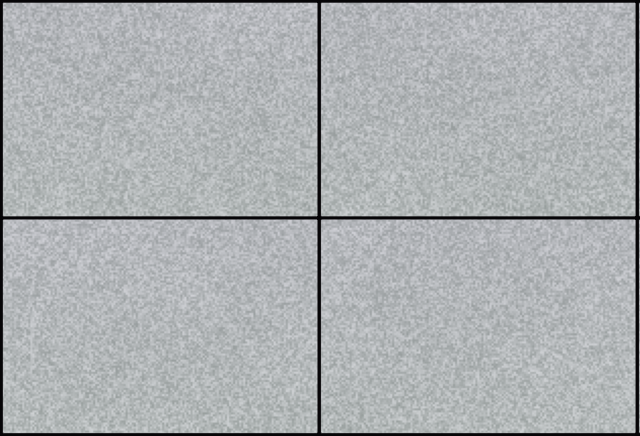
Reproduce this texture procedurally as a Shadertoy shader.

```glsl
const vec2 PERIOD = vec2(0.497, 0.4972);         // panel size, fraction of canvas
const vec2 FIRST_JOINT = vec2(0.0018, 0.0030);   // left and bottom joint centres
const vec2 JOINT_HALF = vec2(0.0040, 0.0036);    // half widths, canvas heights
const float KNOT_RADIUS = 0.0068;                // blob where joints cross
const float GRAIN_CELLS = 215.0;                 // grain cells per canvas height
const float GRAIN_CONTRAST = 1.15;
const float MOTTLE_CELLS = 7.0;
const float MOTTLE_AMOUNT = 0.10;
const float PANEL_VARIATION = 0.008;
const float RIM_WIDTH = 0.012;
const float RIM_LIGHT = 0.012;
const vec3 DARK_GRAIN = vec3(0.600, 0.622, 0.626);
const vec3 LIGHT_GRAIN = vec3(0.800, 0.808, 0.824);
const vec3 TOP_TINT = vec3(0.006, 0.000, 0.008);
const vec3 BOTTOM_TINT = vec3(-0.002, 0.004, -0.006);
const vec3 JOINT_COLOR = vec3(0.025, 0.018, 0.028);

float hash(vec2 p) {
    vec3 q = fract(vec3(p.xyx) * 0.1031);
    q += dot(q, q.yzx + 33.33);
    return fract((q.x + q.y) * q.z);
}

float valueNoise(vec2 p) {
    vec2 cell = floor(p);
    vec2 f = fract(p);
    f = f * f * (3.0 - 2.0 * f);
    float low = mix(hash(cell), hash(cell + vec2(1.0, 0.0)), f.x);
    float high = mix(hash(cell + vec2(0.0, 1.0)), hash(cell + vec2(1.0)), f.x);
    return mix(low, high, f.y);
}

// Fine speckle, coarser clumps and broad mottling, centred on 0.5
float graniteTone(vec2 p) {
    float fine = valueNoise(p * GRAIN_CELLS) - 0.5;
    float clump = valueNoise(p * GRAIN_CELLS * 0.53 + 71.0) - 0.5;
    float mottle = valueNoise(p * MOTTLE_CELLS + 19.0) - 0.5;
    float grain = GRAIN_CONTRAST * (0.72 * fine + 0.28 * clump);
    return 0.5 + grain + MOTTLE_AMOUNT * mottle;
}

void mainImage(out vec4 fragColor, in vec2 fragCoord) {
    float pixel = 1.0 / iResolution.y;
    vec2 toHeights = vec2(iResolution.x / iResolution.y, 1.0);
    vec2 uv = fragCoord / iResolution.xy;

    // Panel grid and distance to the nearest joint on each axis
    vec2 grid = (uv - FIRST_JOINT) / PERIOD;
    vec2 panel = floor(grid);
    vec2 local = fract(grid);
    vec2 toJoint = abs(grid - round(grid)) * PERIOD * toHeights;

    // Speckled panel face, with its own grain and brightness
    vec2 p = uv * toHeights + (panel + 1.0) * vec2(3.17, 5.39);
    vec3 color = mix(DARK_GRAIN, LIGHT_GRAIN, clamp(graniteTone(p), 0.0, 1.0));
    color += PANEL_VARIATION * (hash(panel + 8.0) - 0.5);
    color += mix(BOTTOM_TINT, TOP_TINT, local.y);

    // Slightly lighter rim beside the joints
    vec2 rim = exp(-max(toJoint - JOINT_HALF, 0.0) / RIM_WIDTH);
    color += RIM_LIGHT * max(rim.x, rim.y);

    // Dark joints and small knots at their crossings
    vec2 edges = toJoint - JOINT_HALF;
    float knot = length(toJoint) - KNOT_RADIUS;
    float jointDistance = min(min(edges.x, edges.y), knot);
    float joint = 1.0 - smoothstep(-0.75 * pixel, 0.75 * pixel, jointDistance);
    color = mix(color, JOINT_COLOR, joint);

    fragColor = vec4(color, 1.0);
}
```
